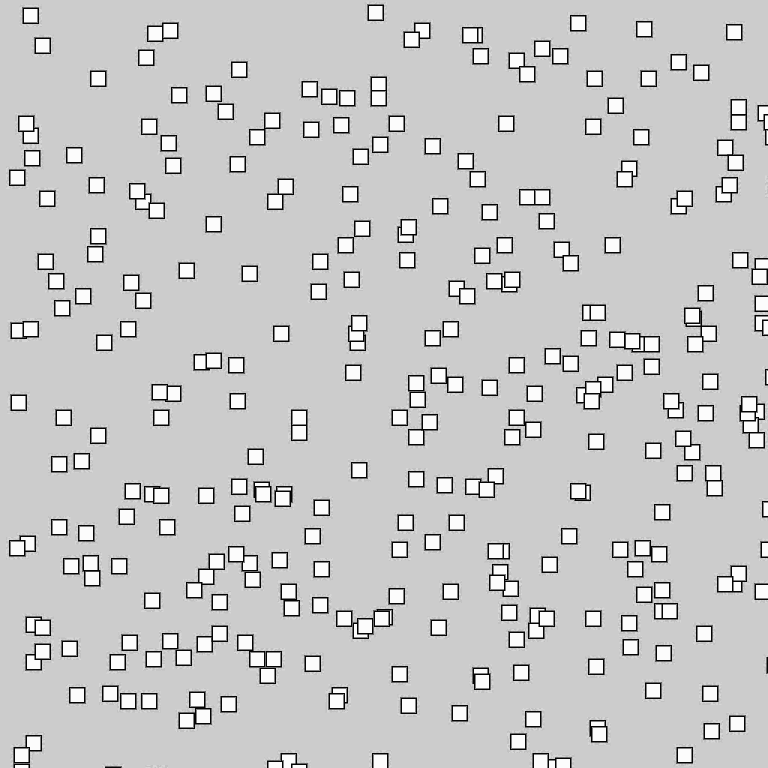
A WebGL 1 fragment shader for this pattern:

```glsl
precision highp float;
// Small white squares with thin black outlines, scattered in loose clusters on light grey.

uniform vec2 u_resolution;

// Lengths are in steps; the canvas is STEPS wide.
const float STEPS = 512.0;
const float CELL = 57.0;            // scatter cell size
const float MARGIN = 7.0;           // least centre distance from the left and top
const float FILL_HALF = 4.5;        // half width of the white part
const float LINE_HALF = 5.5;        // half width including the outline
const float HALO_HALF = 7.5;        // half width including the grainy halo
const int SLOTS = 10;               // most squares in one cell
const float DENSITY = 0.415;        // mean chance that a slot is used
const float DENSITY_DRIFT = 0.10;   // rise in density from left to right
const float DENSITY_CLUMP = 0.28;   // strength of crowded and empty regions
const float CLUMP_SCALE = 0.37;
const float GRAIN_SCALE = 0.61;

const vec3 PAPER = vec3(0.80);
const vec3 HALO_DARK = vec3(0.76);
const vec3 HALO_LIGHT = vec3(0.84);
const vec3 OUTLINE = vec3(0.02);
const vec3 FILL = vec3(0.99);

vec3 hash3(vec2 p) {
  vec3 q = fract(p.xyx * vec3(0.1031, 0.1030, 0.0973));
  q += dot(q, q.yxz + 33.33);
  return fract((q.xxy + q.yzz) * q.zyx);
}

float cornerSlope(vec2 corner, vec2 offset) {
  float angle = 6.28318 * hash3(corner).x;
  return dot(vec2(cos(angle), sin(angle)), offset);
}

float gradientNoise(vec2 p) {
  vec2 i = floor(p), f = fract(p);
  vec2 w = f * f * f * (f * (f * 6.0 - 15.0) + 10.0);
  vec2 e = vec2(1.0, 0.0);
  return mix(mix(cornerSlope(i, f), cornerSlope(i + e, f - e), w.x),
             mix(cornerSlope(i + e.yx, f - e.yx), cornerSlope(i + e.xx, f - e.xx), w.x), w.y);
}

// Chance that a slot of this cell holds a square.
float slotChance(vec2 cell) {
  float drift = DENSITY_DRIFT * (cell.x * CELL / STEPS - 0.45);
  return DENSITY + drift + DENSITY_CLUMP * gradientNoise(cell * CLUMP_SCALE + 5.3);
}

// Antialiased coverage of a square of the given half width.
float coverage(float halfWidth, float dist, float pixel) {
  return clamp((halfWidth - dist) / pixel + 0.5, 0.0, 1.0);
}

void main() {
  float pixel = STEPS / min(u_resolution.x, u_resolution.y);
  vec2 p = vec2(gl_FragCoord.x, u_resolution.y - gl_FragCoord.y) * pixel;

  // Stack the squares of the four nearest cells in a fixed order.
  vec3 squares = vec3(0.0);
  float covered = 0.0;
  float nearest = STEPS;
  vec2 firstCell = floor((p - MARGIN) / CELL - 0.5);
  for (int k = 0; k < 4; k++) {
    float row = floor(float(k) / 2.0);
    vec2 cell = firstCell + vec2(float(k) - 2.0 * row, row);
    if (min(cell.x, cell.y) < 0.0) continue;
    float chance = slotChance(cell);
    for (int s = 0; s < SLOTS; s++) {
      vec3 rnd = hash3(cell * 7.13 + float(s) * vec2(17.3, 41.7) + 3.9);
      if (rnd.z > chance) continue;
      // Centres snap to half steps to keep the outlines crisp.
      vec2 centre = floor(MARGIN + (cell + rnd.xy) * CELL) + 0.5;
      vec2 away = abs(p - centre);
      float dist = max(away.x, away.y);
      float body = coverage(LINE_HALF, dist, pixel);
      vec3 ink = mix(OUTLINE, FILL, coverage(FILL_HALF, dist, pixel));
      squares = mix(squares, ink, body);
      covered = max(covered, body);
      nearest = min(nearest, dist);
    }
  }

  // Faint light and dark grain hugging the squares.
  float grain = gradientNoise(p * GRAIN_SCALE);
  vec3 halo = mix(PAPER, HALO_DARK, smoothstep(0.06, 0.10, -grain));
  halo = mix(halo, HALO_LIGHT, smoothstep(0.08, 0.12, grain));
  vec3 ground = mix(PAPER, halo, coverage(HALO_HALF, nearest, pixel));

  gl_FragColor = vec4(mix(ground, squares, covered), 1.0);
}
```
